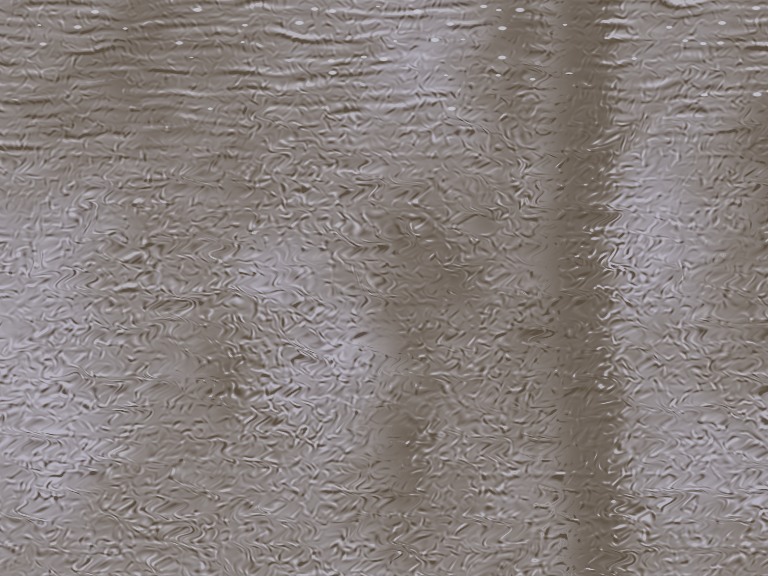
A Shadertoy shader for this texture:

```glsl
// Muddy river surface: broad soft reflections of sky and tree trunks, broken
// by wrinkles. The wrinkles are cellular noise whose cells each hold a short
// curved sine wave; long level waves and foam flecks lie in the far water.

const vec3 MUD   = vec3(0.378, 0.332, 0.280);
const vec3 SILT  = vec3(0.532, 0.500, 0.485);
const vec3 SKY   = vec3(0.682, 0.662, 0.680);
const vec3 FOAM  = vec3(0.800, 0.800, 0.840);
const vec3 SKY_TINT = vec3(-0.006, -0.003, 0.020);

const float BASE_LIGHT     = 0.535;
const float RIPPLE_LIGHT   = 0.29;
const float PATCH_LIGHT    = 0.25;
const float EDGE_JITTER    = 0.020;   // how far ripples tear the reflections
const float CHOP_WARP      = 0.009;   // how far the chop bends the wrinkles
const float FINE_CELLS     = 74.0;    // wrinkle cells per canvas height
const float BROAD_CELLS    = 40.0;
const float CHOP_CELLS     = 17.0;
const vec2  FAR_CELLS      = vec2(15.0, 48.0);
const float FLECK_CELLS    = 34.0;
const float FLECK_CHANCE   = 0.26;

// Soft reflection patches: centre, then radii
const int PATCHES = 7;
const vec4 GLARE[PATCHES] = vec4[PATCHES](
    vec4(0.00, 0.52, 0.14, 0.24), vec4(0.06, 0.26, 0.16, 0.14),
    vec4(0.46, 0.54, 0.06, 0.06), vec4(0.57, 0.38, 0.08, 0.10),
    vec4(1.14, 0.58, 0.07, 0.15), vec4(1.25, 0.20, 0.13, 0.12),
    vec4(0.74, 0.91, 0.09, 0.13));
const vec4 SHADE[PATCHES] = vec4[PATCHES](
    vec4(0.23, 0.86, 0.17, 0.17), vec4(0.89, 0.93, 0.05, 0.14),
    vec4(0.76, 0.56, 0.08, 0.20), vec4(0.72, 0.22, 0.05, 0.20),
    vec4(0.40, 0.36, 0.05, 0.07), vec4(0.95, 0.40, 0.05, 0.22),
    vec4(1.34, 0.70, 0.06, 0.20));

vec3 hash3(vec2 cell) {
    vec3 q = fract(vec3(cell.xyx) * vec3(0.1031, 0.1030, 0.0973));
    q += dot(q, q.yxz + 33.33);
    return fract((q.xxy + q.yzz) * q.zyx);
}

// Sum of windowed, bent sine waves of uneven strength, one per cell
float wavelets(vec2 p, float angle, float spread, float cycles) {
    vec2 cell = floor(p);
    float sum = 0.0;
    for (int j = -1; j <= 1; j++)
    for (int i = -1; i <= 1; i++) {
        vec2 id = cell + vec2(i, j);
        vec3 rnd = hash3(id);
        vec2 d = p - id - rnd.xy;
        float a = angle + spread * (rnd.z - 0.5);
        d = vec2(cos(a) * d.x + sin(a) * d.y, cos(a) * d.y - sin(a) * d.x);
        float window = max(0.0, 1.0 - dot(d, d * vec2(1.0, 2.0)));
        float bend = (rnd.x - 0.5) * 1.2 * d.x * d.x;
        float size = 0.35 + 1.3 * fract(rnd.z * 7.0);
        sum += size * window * window * sin(6.2832 * (cycles * (d.y + bend) + rnd.y));
    }
    return sum;
}

// Layered, mutually warped sines for slow drifts, about -1 to 1
float drift(vec2 p) {
    p += 0.35 * sin(p.yx * 1.7 + vec2(0.4, 2.1));
    float s = sin(p.x + 1.3 * sin(p.y * 0.8));
    s += 0.7 * sin(p.y * 1.9 - p.x * 1.1 + 1.5 * sin(p.x * 1.4));
    s += 0.5 * sin(p.x * 3.1 + p.y * 2.3 + 1.2 * sin(p.y * 2.6));
    return s / 1.7;
}

float patchMask(vec2 p, vec4 shape) {
    vec2 d = (p - shape.xy) / shape.zw;
    return exp(-dot(d, d));
}

float reflection(vec2 p) {
    float light = BASE_LIGHT + 0.07 * drift(p * vec2(13.0, 8.0));
    light += 0.06 * drift(p * vec2(30.0, 42.0) + 4.0);
    // Uneven outlines keep the patches from looking round
    vec2 q = p + 0.022 * vec2(drift(p * 17.0 + 1.0), drift(p * 15.0 + 7.0));
    for (int i = 0; i < PATCHES; i++)
        light += PATCH_LIGHT * (patchMask(q, GLARE[i]) - patchMask(q, SHADE[i]));
    // Main trunk, slightly bowed
    float bow = p.y - 0.6;
    float side = abs(mix(p.x, q.x, 0.4) - 1.01 - 0.12 * bow * bow);
    float trunk = 1.0 - smoothstep(0.025, 0.075, side);
    return mix(light, 0.14, 0.88 * trunk);
}

float flecks(vec2 p) {
    vec2 q = p * FLECK_CELLS;
    vec3 rnd = hash3(floor(q) + 71.0);
    vec2 d = fract(q) - 0.3 - 0.4 * rnd.xy;
    float radius = 0.10 + 0.14 * rnd.x;
    float dotMask = 1.0 - smoothstep(radius * 0.5, radius, length(d * vec2(0.7, 1.5)));
    float present = step(rnd.z + 0.001, FLECK_CHANCE * smoothstep(0.76, 0.98, p.y));
    return dotMask * present;
}

void mainImage(out vec4 fragColor, in vec2 fragCoord) {
    vec2 p = fragCoord / iResolution.y;

    // Near water is wrinkled around the flow; far water runs in level waves
    float flow = 0.6 * drift(p * 6.0 + 2.0);
    float far = smoothstep(0.55, 0.95, p.y + 0.10 * drift(p * 5.0) - 0.06 * p.x);
    float chop = wavelets(p * vec2(0.75, 1.2) * CHOP_CELLS + 3.0, flow, 1.6, 1.1);
    vec2 bent = p + CHOP_WARP * chop * vec2(0.9, 0.5) * (1.0 - 0.7 * far);
    float fine = wavelets(bent * FINE_CELLS, flow, 2.2, 1.25);
    float broad = wavelets(bent * BROAD_CELLS + 9.0, flow, 1.8, 1.5);
    vec2 swell = bent + 0.007 * vec2(drift(p * 31.0), drift(p * 13.0));
    float level = wavelets(swell * FAR_CELLS, 0.0, 0.7, 1.1);

    // Fine and broad wrinkles take turns, so the grain is uneven
    float turn = 0.5 + 0.5 * drift(p * 19.0 + 8.0);
    float near = mix(1.05, 0.65, turn) * fine + mix(0.35, 0.85, turn) * broad;
    float ripple = mix(near, 0.9 * level + 0.6 * fine, far) + 0.22 * chop;
    ripple += 0.45 * ripple * abs(ripple);

    // Ripples shift the reflection and add their own glints
    float light = reflection(p + EDGE_JITTER * ripple * vec2(1.0, 0.6));
    float strength = 0.88 + 0.28 * drift(p * 16.0 + 5.0);
    strength *= mix(0.40, 1.14, smoothstep(0.12, 0.62, light));
    float tint = smoothstep(0.45, 0.80, light);
    light += RIPPLE_LIGHT * strength * ripple;

    vec3 color = mix(MUD, SILT, clamp(light * 2.0, -0.15, 1.0));
    color = mix(color, SKY, clamp(light * 2.0 - 1.0, 0.0, 1.25));
    color += SKY_TINT * tint;
    color = mix(color, FOAM, 0.85 * flecks(p));
    fragColor = vec4(color, 1.0);
}
```
